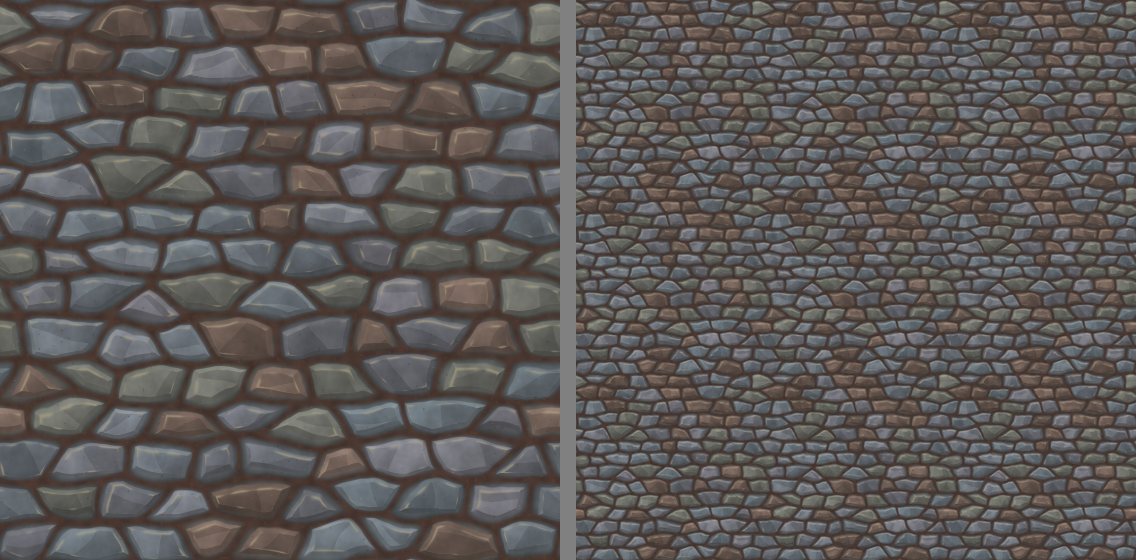
Left: one tile. Right: repeated 3 by 3.
Give the GLSL for this texture, as a WebGL 2 fragment shader.

```glsl
#version 300 es
precision highp float;

uniform vec2 u_resolution;
out vec4 fragColor;

// Stones across and up; an even row count lets the stagger wrap
const vec2 GRID = vec2(9.0, 14.0);
// Less weight across than up gives blocky outlines
const vec2 METRIC = vec2(0.55, 1.0);

vec3 hash3(vec2 cell, float seed) {
    uvec3 v = uvec3(cell, seed) * 1664525u + 1013904223u;
    for (int i = 0; i < 2; i++) {
        v.x += v.y * v.z;
        v.y += v.z * v.x;
        v.z += v.x * v.y;
        v ^= v >> 16u;
    }
    return vec3(v >> 8u) / float(0xffffffu);
}

float cornerSlope(vec2 cell, vec2 offset, float period, float seed) {
    float angle = 6.2832 * hash3(mod(cell, period), seed).x;
    return dot(vec2(cos(angle), sin(angle)), offset);
}

// Gradient noise that wraps after a whole number of cells
float noise(vec2 uv, float period, float seed) {
    vec2 cell = floor(uv * period), f = fract(uv * period), e = vec2(1, 0);
    vec2 s = f * f * f * (f * (f * 6.0 - 15.0) + 10.0);
    return mix(
        mix(cornerSlope(cell, f, period, seed), cornerSlope(cell + e.xy, f - e.xy, period, seed), s.x),
        mix(cornerSlope(cell + e.yx, f - e.yx, period, seed), cornerSlope(cell + e.xx, f - e.xx, period, seed), s.x),
        s.y);
}

// Stone centre in grid units, with its size weight in z
vec3 stoneSite(vec2 cell) {
    vec2 id = mod(cell, GRID);
    vec3 h = hash3(id, 1.0) - 0.5;
    return vec3(cell + 0.5 + vec2(0.5 * mod(id.y, 2.0), 0.0) + h.xy * vec2(0.36, 0.5), 0.17 * h.z);
}

float power(vec2 p, vec3 site) {
    vec2 r = p - site.xy;
    return dot(r * r, METRIC) - site.z;
}

void main() {
    vec2 uv = gl_FragCoord.xy / u_resolution;
    vec2 p = uv * GRID + vec2(0.12, 0.2) * vec2(noise(uv, 16.0, 2.0), noise(uv, 12.0, 3.0));
    vec2 home = floor(p);

    // Owning stone
    vec2 owner = home;
    float best = 1e3;
    for (int y = -2; y <= 2; y++)
    for (int x = -2; x <= 2; x++) {
        vec2 cell = home + vec2(x, y);
        float f = power(p, stoneSite(cell));
        if (f < best) { best = f; owner = cell; }
    }
    vec3 site = stoneSite(owner);
    vec3 tone = hash3(mod(owner, GRID), 4.0);

    // Rounded outline, and chipped facets leaning towards each neighbour
    float outlineSum = 0.0, facetSum = 0.0;
    vec2 lean = vec2(0.0);
    for (int y = -2; y <= 2; y++)
    for (int x = -2; x <= 2; x++) {
        vec2 cell = owner + vec2(x, y);
        if (cell == owner) continue;
        vec3 other = stoneSite(cell);
        vec2 outward = (other.xy - site.xy) * METRIC * GRID;
        float edge = (power(p, other) - best) / (2.0 * length(outward));
        vec3 chip = hash3(mod(cell, GRID), 9.0 + floor(900.0 * tone.x));
        float weight = exp(-1200.0 * (edge * (0.8 + 0.45 * chip.x) + 0.01 * (chip.y - 0.5)));
        outlineSum += exp(-190.0 * edge);
        facetSum += weight;
        lean += weight * normalize(outward);
    }
    float outline = -log(outlineSum) / 190.0;
    float facet = -log(facetSum) / 1200.0;
    lean /= facetSum;
    float lit = dot(lean, normalize(vec2(-0.35, 1.0)));
    float inset = 0.0165 + 0.004 * tone.y;
    float top = smoothstep(-0.001, 0.001, facet - inset);

    // Stone colours
    vec3 stone = mix(vec3(0.37, 0.405, 0.43), vec3(0.385, 0.38, 0.405), tone.x);
    stone = mix(stone, vec3(0.39, 0.395, 0.37), step(0.62, tone.y));
    stone = mix(stone, vec3(0.385, 0.325, 0.295), step(0.8, tone.y));
    stone *= 0.88 + 0.28 * tone.z;
    vec3 rim = mix(stone, vec3(0.35, 0.37, 0.37), 0.5);

    // Soft rim, bevels, creased top face and painterly shading
    vec2 local = (p - site.xy) / GRID;
    float angle = 6.2832 * tone.z;
    float crease = dot(local, vec2(cos(angle), sin(angle))) + 0.02 * (tone.x - 0.5);
    float collar = smoothstep(0.009, 0.0125, facet + 0.003 * noise(uv, 40.0, 13.0));
    float body = mix(0.74, 1.0, smoothstep(0.002, 0.017, outline)) * (1.0 + 0.05 * lit);
    float bevel = 1.03 + 0.2 * lit;
    float face = 0.99 + 0.13 * smoothstep(-0.001, 0.001, crease) + 2.6 * (local.y - 0.5 * local.x);
    vec3 color = mix(rim * body, stone * mix(bevel, face, top), max(collar, top));
    color *= 1.0 + 0.16 * noise(uv, 28.0, 5.0) + 0.05 * noise(uv, 96.0, 6.0);
    color *= 1.0 - 0.13 * smoothstep(0.42, 0.58, noise(uv, 150.0, 7.0));
    color += 0.05 * smoothstep(0.45, 0.6, noise(uv, 170.0, 8.0));

    // Worn, broken highlights along the chipped edges
    float wear = smoothstep(-0.05, 0.4, noise(uv, 34.0, 10.0) + 0.14 * lit);
    float line = exp(-pow((facet - inset) / (0.0009 + 0.0009 * wear), 2.0)) * (0.1 + 0.85 * wear);
    float glow = exp(-pow((facet - inset) / 0.004, 2.0)) * wear * max(lit, 0.0);
    float ridge = (1.0 - length(lean)) * collar * (1.0 - top);
    color += vec3(0.07, 0.07, 0.06) * glow;
    color = mix(color, vec3(0.63, 0.59, 0.47), clamp(0.75 * line + 0.9 * ridge * wear, 0.0, 0.8));

    // Earth joints with rusty grains
    vec3 earth = vec3(0.28, 0.208, 0.182) * (1.0 + 0.2 * noise(uv, 48.0, 11.0));
    earth = mix(earth, vec3(0.40, 0.25, 0.17), 0.4 * smoothstep(0.15, 0.55, noise(uv, 130.0, 12.0)));
    color = mix(earth, color, smoothstep(-0.001, 0.0085, outline));

    fragColor = vec4(color, 1.0);
}
```
